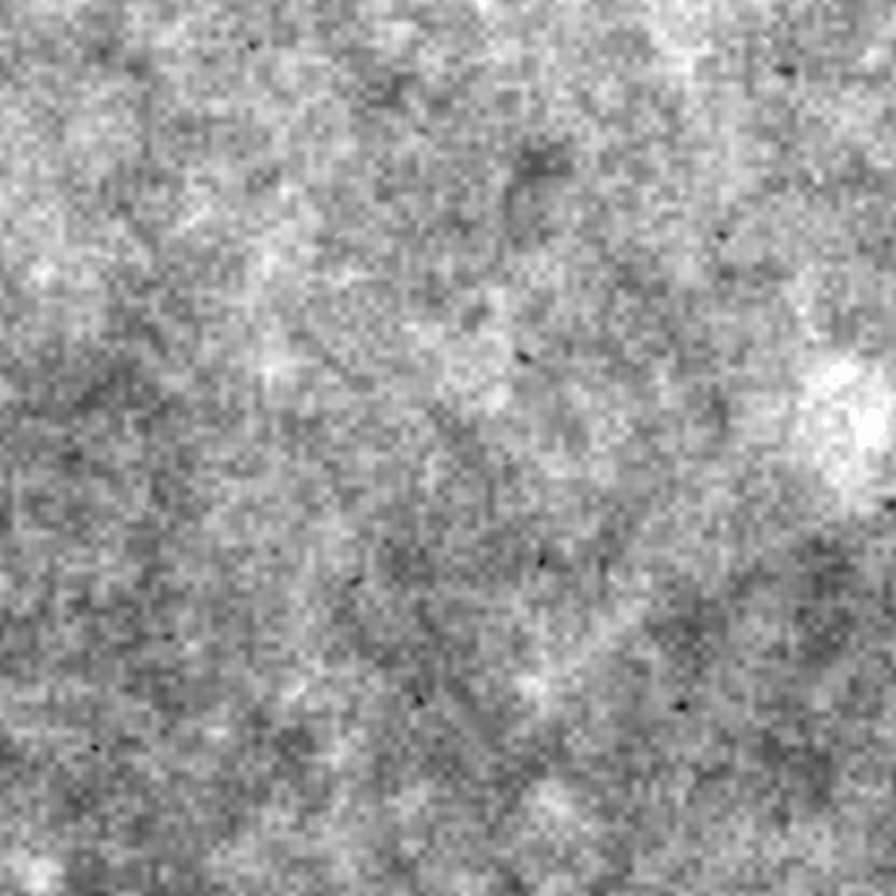
A Shadertoy shader for this texture:

```glsl
#define TOP_GRAY 0.69
#define BOTTOM_GRAY 0.535
#define GRAIN_SCALE 104.0
#define GRAIN_AMOUNT 0.27
#define MOTTLE_AMOUNT 0.21
#define CLOUD_AMOUNT 0.15
#define PATCH_CENTER vec2(0.94, 0.53)
#define PATCH_GLOW 0.27
#define FLECK_GLOW 0.26
#define PIT_DEPTH 0.42

float hash(vec2 cell, float seed) {
    uvec2 q = uvec2(ivec2(cell) + 4096) * uvec2(1597334673u, 3812015801u);
    uint n = (q.x ^ q.y ^ (uint(seed) * 2654435769u)) * 1597334673u;
    n = (n ^ (n >> 15)) * 2246822519u;
    n ^= n >> 13;
    return float(n >> 8) / 16777216.0;
}

// Smooth value noise, centered on zero
float noise(vec2 p, float seed) {
    vec2 cell = floor(p), f = fract(p);
    f = f * f * (3.0 - 2.0 * f);
    float low = mix(hash(cell, seed), hash(cell + vec2(1, 0), seed), f.x);
    float high = mix(hash(cell + vec2(0, 1), seed), hash(cell + vec2(1, 1), seed), f.x);
    return mix(low, high, f.y) - 0.5;
}

vec2 turn(vec2 p, float angle) {
    float c = cos(angle), s = sin(angle);
    return vec2(c * p.x - s * p.y, s * p.x + c * p.y);
}

// Sparse soft spots: one candidate per grid cell, kept by chance
float spots(vec2 uv, float grid, float chance, float radius, float seed) {
    vec2 p = uv * grid, home = floor(p);
    float sum = 0.0;
    for (int y = -1; y <= 1; y++)
    for (int x = -1; x <= 1; x++) {
        vec2 cell = home + vec2(x, y);
        vec2 center = cell + vec2(hash(cell, seed), hash(cell, seed + 1.0));
        float size = radius * mix(0.65, 1.35, hash(cell, seed + 2.0));
        vec2 d = turn((p - center) / grid, 6.28 * hash(cell, seed + 3.0));
        d *= vec2(0.8, 1.2) / size;
        sum += step(hash(cell, seed + 4.0), chance) * exp(-dot(d, d));
    }
    return min(sum, 1.0);
}

void mainImage(out vec4 fragColor, in vec2 fragCoord) {
    vec2 uv = fragCoord / iResolution.xy;

    // Overall shading, lighter toward the top and upper right
    float gray = mix(BOTTOM_GRAY, TOP_GRAY, uv.y);
    gray += 0.07 * (uv.x - 0.5) * smoothstep(0.25, 0.8, uv.y);

    // Broad clouds and medium mottling
    gray += CLOUD_AMOUNT * noise(turn(uv, 0.6) * 4.0, 1.0);
    gray += CLOUD_AMOUNT * noise(turn(uv, 1.1) * 9.0, 2.0);
    gray += MOTTLE_AMOUNT * noise(turn(uv, 0.4) * 21.0, 3.0);
    gray += MOTTLE_AMOUNT * noise(turn(uv, 0.9) * 46.0, 4.0);

    // Fine grain, upright like a coarse sensor
    gray += GRAIN_AMOUNT * noise(uv * GRAIN_SCALE, 5.0);

    // Ragged pale patch at the right edge
    vec2 warp = vec2(noise(uv * 14.0, 6.0), noise(uv * 14.0, 7.0));
    vec2 toPatch = (uv - PATCH_CENTER + 0.09 * warp) / vec2(0.10, 0.085);
    gray += PATCH_GLOW * exp(-pow(dot(toPatch, toPatch), 1.5));

    // Pale flecks with uneven outlines, then dark pits
    vec2 ragged = uv + 0.018 * vec2(noise(uv * 55.0, 8.0), noise(uv * 55.0, 9.0));
    gray += FLECK_GLOW * spots(ragged, 7.0, 0.22, 0.018, 20.0);
    gray += 0.6 * FLECK_GLOW * spots(ragged, 17.0, 0.22, 0.010, 30.0);
    gray -= PIT_DEPTH * spots(uv, 7.0, 0.2, 0.0065, 40.0);

    fragColor = vec4(vec3(clamp(gray, 0.08, 0.99)), 1.0);
}
```
